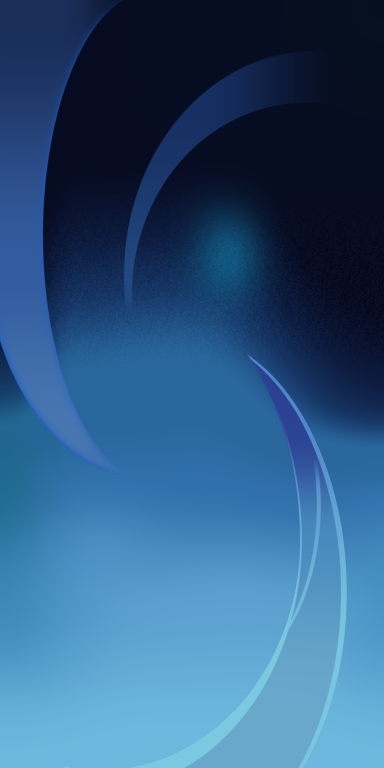
Give the GLSL for this background, as a WebGL 1 fragment shader.

```glsl
precision highp float;
uniform vec2 u_resolution;

// Approximate signed distance to an ellipse, negative inside
float ellipse(vec2 p, vec2 center, vec2 radii) {
  vec2 q = p - center;
  float k = length(q / radii);
  return k * (k - 1.0) / max(length(q / (radii * radii)), 0.001);
}

float fill(float d, float soft) {
  return 1.0 - smoothstep(-soft, soft, d);
}

float glow(vec2 p, vec2 center, vec2 size) {
  vec2 q = (p - center) / size;
  return exp(-dot(q, q));
}

float grain(vec2 cell) {
  return fract(sin(dot(cell, vec2(12.99, 78.23))) * 43758.5) - 0.5;
}

// Sky from pale water at the bottom to near black at the top
vec3 backdrop(vec2 p) {
  float rightShade = smoothstep(0.5, 1.0, p.x) * smoothstep(0.65, 0.97, p.y);
  float leftShade = (1.0 - smoothstep(0.0, 0.2, p.x)) * smoothstep(0.75, 1.0, p.y);
  float y = p.y + 0.36 * rightShade + 0.27 * leftShade;
  y += 0.012 * (sin(p.x * 7.0 + 1.0) + 0.5 * sin(p.x * 13.0 + p.y * 5.0));

  vec3 c = mix(vec3(0.43, 0.72, 0.87), vec3(0.36, 0.63, 0.81), smoothstep(0.05, 0.45, y));
  c = mix(c, vec3(0.19, 0.44, 0.67), smoothstep(0.40, 0.73, y));
  c = mix(c, vec3(0.16, 0.40, 0.61), smoothstep(0.70, 0.92, y));
  c = mix(c, vec3(0.09, 0.22, 0.41), smoothstep(1.04, 1.25, y));
  c = mix(c, vec3(0.05, 0.11, 0.25), smoothstep(1.18, 1.40, y));
  c = mix(c, vec3(0.025, 0.045, 0.13), smoothstep(1.32, 1.58, y));

  c = mix(c, vec3(0.10, 0.40, 0.52), 0.75 * glow(p, vec2(0.0, 0.72), vec2(0.13, 0.24)));
  c = mix(c, vec3(0.20, 0.50, 0.69), 0.6 * glow(p, vec2(0.0, 0.42), vec2(0.22, 0.2)));
  c = mix(c, vec3(0.33, 0.60, 0.80), 0.5 * glow(p, vec2(0.26, 0.57), vec2(0.17, 0.13)));
  c = mix(c, vec3(0.24, 0.54, 0.75), 0.6 * glow(p, vec2(1.02, 0.45), vec2(0.14, 0.22)));
  c = mix(c, vec3(0.02, 0.07, 0.12), 0.7 * glow(p, vec2(1.0, 2.0), vec2(0.3, 0.35)));
  c = mix(c, vec3(0.07, 0.38, 0.54), 0.85 * glow(p, vec2(0.594, 1.328), vec2(0.088, 0.12)));

  float speckle = smoothstep(1.0, 1.15, p.y) * (1.0 - smoothstep(1.3, 1.55, p.y));
  return c + 0.035 * speckle * grain(floor(p * 300.0));
}

// Wide ribbon sweeping down the left side
vec3 leftRibbon(vec3 c, vec2 p, float soft) {
  float inner = ellipse(p, vec2(0.396, 1.388), vec2(0.284, 0.635));
  float outer = ellipse(vec2(p.x, min(p.y, 1.37)), vec2(0.391, 1.37), vec2(0.43, 0.62));
  float tipFade = 1.0 - smoothstep(0.2, 0.38, p.x);
  float mask = fill(max(outer, -inner), soft) * tipFade * step(p.x, 0.39);

  vec3 body = mix(vec3(0.28, 0.46, 0.69), vec3(0.20, 0.36, 0.62), smoothstep(0.9, 1.3, p.y));
  body = mix(body, vec3(0.10, 0.18, 0.35), smoothstep(1.3, 1.95, p.y));
  body = mix(body, body * 0.75, smoothstep(0.15, 0.3, p.x) * smoothstep(1.4, 1.9, p.y));
  float outerRim = exp(-abs(outer) / 0.007);
  float innerRim = 0.6 * exp(-abs(inner) / 0.007);
  body = mix(body, vec3(0.10, 0.36, 0.78), max(outerRim, innerRim) * 0.85);
  return mix(c, body, mask);
}

// Dim crescent in the dark upper half
vec3 upperCrescent(vec3 c, vec2 p, float soft) {
  float outer = ellipse(p, vec2(0.82, 1.284), vec2(0.497, 0.583));
  float inner = ellipse(p, vec2(0.794, 1.232), vec2(0.4505, 0.5));
  float fade = smoothstep(1.155, 1.24, p.y) * (1.0 - smoothstep(0.5, 0.9, p.x));
  vec3 body = mix(vec3(0.13, 0.29, 0.51), vec3(0.09, 0.19, 0.39), smoothstep(1.2, 1.7, p.y));
  return mix(c, body, fill(max(outer, -inner), soft) * fade);
}

// Glassy blade with bright edges at the lower right
vec3 lowerBlade(vec3 c, vec2 p, float soft) {
  vec2 center = vec2(0.26, 0.594);
  float above = step(center.y, p.y);
  float right = ellipse(p, vec2(0.479, 0.458), vec2(0.4245, 0.672));
  float rightInner = ellipse(p, vec2(0.479, 0.458), vec2(0.409, 0.669));
  float left = ellipse(p, center, vec2(0.521, mix(0.599, 0.716, above)));
  float leftInner = ellipse(p, center, vec2(0.526, mix(0.654, 0.719, above)));
  float blade = fill(max(right, -left), soft);

  vec3 body = mix(vec3(0.41, 0.65, 0.79), vec3(0.28, 0.54, 0.74), smoothstep(0.2, 0.65, p.y));
  body = mix(body, vec3(0.17, 0.25, 0.58), smoothstep(0.6, 0.88, p.y));
  c = mix(c, body, blade * 0.92);

  vec3 edgeColor = mix(vec3(0.49, 0.80, 0.89), vec3(0.34, 0.58, 0.82), smoothstep(0.3, 0.95, p.y));
  float rightBand = fill(max(right, -rightInner), soft);
  float leftBand = fill(max(leftInner, -left), soft) * (1.0 - smoothstep(0.65, 0.98, p.y));
  float strand = fill(max(ellipse(p, vec2(0.536, 0.685), vec2(0.2995, 0.469)),
                         -ellipse(p, vec2(0.536, 0.685), vec2(0.289, 0.469))), soft);
  strand *= smoothstep(0.32, 0.38, p.y) * (1.0 - smoothstep(0.72, 0.82, p.y)) * step(0.5, p.x);
  float bands = max(rightBand * 0.85, max(leftBand * 0.9, strand * 0.75));
  return mix(c, edgeColor, bands * blade);
}

void main() {
  vec2 p = gl_FragCoord.xy / u_resolution * vec2(1.0, 2.0);
  float soft = 0.8 / u_resolution.x;
  vec3 color = backdrop(p);
  color = upperCrescent(color, p, soft);
  color = leftRibbon(color, p, soft);
  color = lowerBlade(color, p, soft);
  gl_FragColor = vec4(color, 1.0);
}
```
